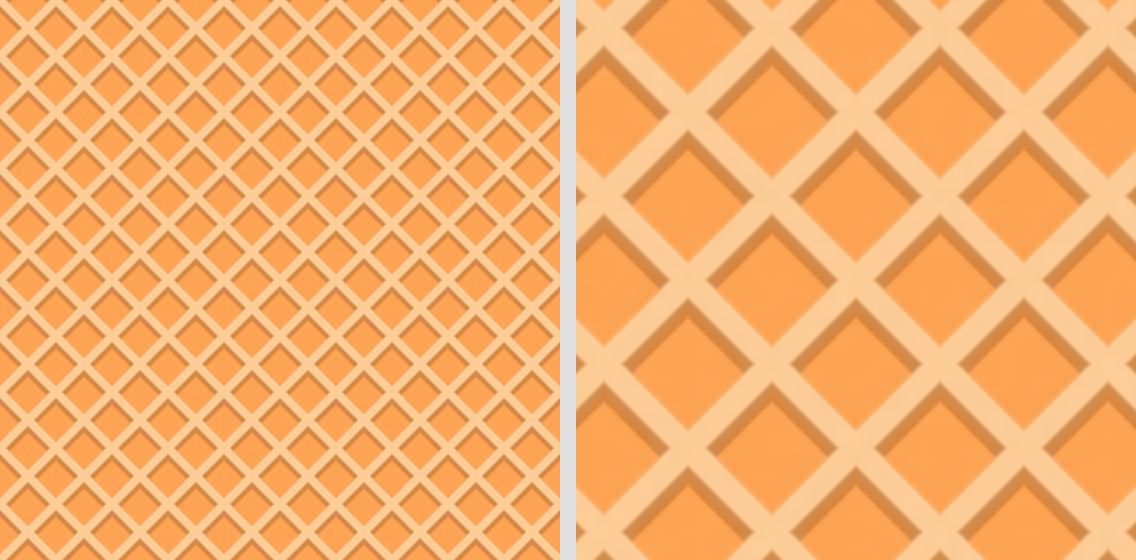
Left: the whole. Right: its middle third, enlarged.
Reproduce this pattern procedurally as a Shadertoy shader.

```glsl
// Seamless waffle lattice: pale diagonal ribs over orange pockets shaded along their upper edges.

const float REPEATS = 10.0;       // lattice periods across and down
const float RIB_HALF = 0.113;     // half rib width, in lattice periods
const float SHADOW_WIDTH = 0.112; // shadow depth inside each pocket
const float EDGE_SOFTNESS = 0.022;
const float GRAIN_CELLS = 120.0;  // whole number, so the grain wraps

const vec3 POCKET = vec3(0.99, 0.64, 0.33);
const vec3 RIB = vec3(0.99, 0.80, 0.59);
const vec3 RIB_EDGE = vec3(0.96, 0.73, 0.49);
const vec3 SHADOW = vec3(0.85, 0.53, 0.25);
const vec3 SHADOW_EDGE = vec3(0.82, 0.55, 0.31);

float hash(vec2 cell) {
    vec3 q = fract(vec3(cell.xyx) * 0.1031);
    q += dot(q, q.yzx + 33.33);
    return fract((q.x + q.y) * q.z);
}

// Value noise that repeats after a whole number of cells
float wrappedNoise(vec2 p, float period) {
    vec2 i = floor(p);
    vec2 f = fract(p);
    f = f * f * (3.0 - 2.0 * f);
    vec2 a = mod(i, period);
    vec2 b = mod(i + 1.0, period);
    return mix(mix(hash(a), hash(vec2(b.x, a.y)), f.x),
               mix(hash(vec2(a.x, b.y)), hash(b), f.x), f.y);
}

// Diagonal cell coordinates: both grow toward the top of a pocket
vec2 diagonalCell(vec2 p) {
    return fract(vec2(p.x + p.y, p.y - p.x));
}

// Signed distance to the nearest rib, negative inside it
float ribDistance(vec2 cell, float halfWidth) {
    vec2 d = 0.5 - abs(cell - 0.5);
    return min(d.x, d.y) - halfWidth;
}

// Signed distance to the shadow below the two upper pocket edges
float shadowDistance(vec2 cell, float halfWidth, float depth) {
    return 1.0 - halfWidth - depth - max(cell.x, cell.y);
}

float coverage(float dist, float blur) {
    return 1.0 - smoothstep(-blur, blur, dist);
}

vec3 waffle(vec2 cell, float blur) {
    float rib = ribDistance(cell, RIB_HALF);
    float shade = shadowDistance(cell, RIB_HALF, SHADOW_WIDTH);

    // Shadow, slightly greyer where it meets the rib
    vec3 shadow = mix(SHADOW_EDGE, SHADOW, smoothstep(0.02, 0.075, rib));
    vec3 color = mix(POCKET, shadow, coverage(shade, blur));

    // Rib with a warmer border
    vec3 ribColor = mix(RIB, RIB_EDGE, smoothstep(-0.035, 0.0, rib));
    return mix(color, ribColor, coverage(rib, blur));
}

void mainImage(out vec4 fragColor, in vec2 fragCoord) {
    vec2 uv = fragCoord / iResolution.xy;
    float pixel = REPEATS / min(iResolution.x, iResolution.y);
    float blur = max(EDGE_SOFTNESS, pixel);

    vec3 color = waffle(diagonalCell(uv * REPEATS), blur);

    // Faint surface grain
    float grain = wrappedNoise(uv * GRAIN_CELLS, GRAIN_CELLS) - 0.5;
    color += 0.012 * grain;

    fragColor = vec4(clamp(color, 0.0, 1.0), 1.0);
}
```
